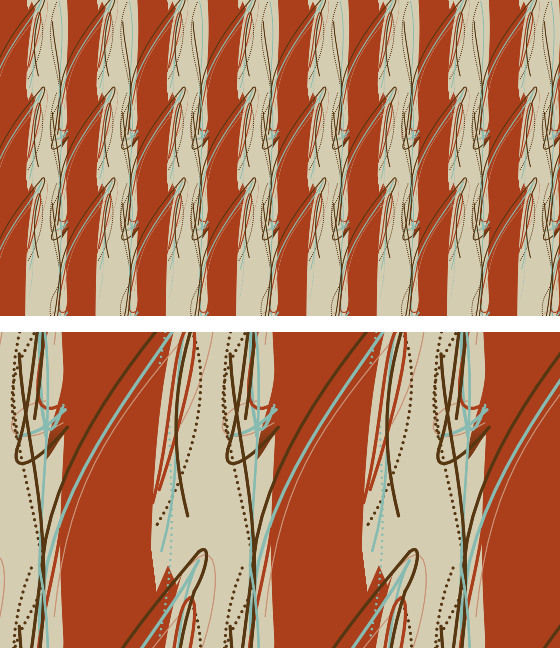
Top, the full canvas; bottom, a detail of the centre.
Reproduce this pattern procedurally as a WebGL 2 fragment shader.

```glsl
#version 300 es
precision highp float;
// Rust stripes with spiked tops and hooked ends on cream, under loose ribbons of thread.
// One long motif is stepped across in columns and down in three overlapping rows;
// each thread is a cubic curve, stroked solid or as evenly spaced dots.
uniform vec2 u_resolution;
out vec4 outColor;

const float CANVAS_WIDTH = 768.0;         // design units across the canvas
const vec2  STEP = vec2(96.4, 124.5);     // column and row spacing
const int   ROWS = 3;
const float MOTIF_LEFT = 60.0;
const float MOTIF_RIGHT = 172.0;
const float MOTIF_TOP = -14.0;
const float MOTIF_BOTTOM = 212.0;
const int   SEGMENTS = 14;
const float THREAD = 0.75;                // stroke radii
const float HAIRLINE = 0.28;
const float DOT = 0.72;
const float DOT_SPACING = 2.9;

const vec3 CREAM = vec3(0.835, 0.805, 0.695);
const vec3 RUST  = vec3(0.670, 0.245, 0.105);
const vec3 UMBER = vec3(0.340, 0.215, 0.070);
const vec3 TEAL  = vec3(0.530, 0.735, 0.695);
const vec3 BLUSH = vec3(0.790, 0.570, 0.460);

float pixelSize;
vec3 color = CREAM;

float coverage(float d) {
    return 1.0 - smoothstep(-0.5 * pixelSize, 0.5 * pixelSize, d);
}

// Signed distance, roughly, to one stripe; y runs downwards.
float stripeDistance(vec2 p) {
    float left = 92.0 + 1.3 * sin(p.y * 0.04) - 9.0 * smoothstep(160.0, 202.0, p.y);
    float right = 130.5 + 18.0 * exp(-max(p.y, -12.0) / 50.0);
    float firstSpike = 2.0 + 2.3 * abs(p.x - 140.0);
    float secondSpike = 3.0 + 2.0 * abs(p.x - 148.0);
    float shoulder = 8.0 * (p.x - 133.0);
    float top = max(min(shoulder, min(firstSpike, secondSpike)), -12.0);
    float bottom = mix(204.0, 190.0, smoothstep(82.0, 95.0, p.x));
    return max(max(left - p.x, p.x - right), max((top - p.y) * 0.42, (p.y - bottom) * 0.7));
}

vec2 bezier(vec2 a, vec2 b, vec2 c, vec2 d, float t) {
    float s = 1.0 - t;
    return s * s * s * a + 3.0 * s * s * t * b + 3.0 * s * t * t * c + t * t * t * d;
}

// Strokes a cubic curve; a spacing above zero breaks it into round dots.
void thread(vec2 p, vec2 a, vec2 b, vec2 c, vec2 d, vec3 ink, float radius, float spacing) {
    vec2 low = min(min(a, b), min(c, d)) - 3.0;
    vec2 high = max(max(a, b), max(c, d)) + 3.0;
    if (any(lessThan(p, low)) || any(greaterThan(p, high))) return;
    float nearest = 1e5, along = 0.0, travelled = 0.0;
    vec2 from = a;
    for (int i = 1; i <= SEGMENTS; i++) {
        vec2 to = bezier(a, b, c, d, float(i) / float(SEGMENTS));
        vec2 edge = to - from;
        float h = clamp(dot(p - from, edge) / dot(edge, edge), 0.0, 1.0);
        float dist = length(p - from - h * edge);
        float len = length(edge);
        if (dist < nearest) {
            nearest = dist;
            along = travelled + h * len;
        }
        travelled += len;
        from = to;
    }
    if (spacing > 0.0) nearest = length(vec2(nearest, mod(along, spacing) - 0.5 * spacing));
    color = mix(color, ink, coverage(nearest - radius));
}

void drawThreads(vec2 p) {
    // Faint hairlines around the tip and the hook
    thread(p, vec2(150, 2), vec2(168, -18), vec2(164, 30), vec2(146, 62), BLUSH, HAIRLINE, 0.0);
    thread(p, vec2(84, 176), vec2(62, 178), vec2(62, 204), vec2(92, 186), BLUSH, HAIRLINE, 0.0);
    thread(p, vec2(146, 24), vec2(112, 65), vec2(94, 90), vec2(88, 150), BLUSH, HAIRLINE, 0.0);
    // Dotted waves
    thread(p, vec2(150, 18), vec2(160, 36), vec2(155, 76), vec2(135, 108), UMBER, DOT, DOT_SPACING);
    thread(p, vec2(78, 2), vec2(58, 50), vec2(78, 85), vec2(83, 130), UMBER, DOT, DOT_SPACING);
    thread(p, vec2(83, 130), vec2(82, 152), vec2(62, 155), vec2(71, 194), UMBER, DOT, DOT_SPACING);
    thread(p, vec2(147, 25), vec2(132, 60), vec2(150, 95), vec2(136, 160), TEAL, 0.55, DOT_SPACING);
    // Teal ribbons
    thread(p, vec2(81, 2), vec2(93, 60), vec2(74, 110), vec2(84, 192), TEAL, 0.6, 0.0);
    thread(p, vec2(152, 4), vec2(138, 40), vec2(150, 75), vec2(137, 120), TEAL, 0.6, 0.0);
    thread(p, vec2(154, 0), vec2(140, 28), vec2(98, 72), vec2(85, 125), TEAL, THREAD, 0.0);
    thread(p, vec2(85, 125), vec2(78, 160), vec2(82, 212), vec2(92, 178), TEAL, THREAD, 0.0);
    thread(p, vec2(72, 192), vec2(84, 190), vec2(88, 184), vec2(93, 180), TEAL, THREAD, 0.0);
    // Rust loops
    thread(p, vec2(133, 98), vec2(142, 65), vec2(142, 20), vec2(150, 17), RUST, THREAD, 0.0);
    thread(p, vec2(150, 17), vec2(157, 18), vec2(146, 62), vec2(136, 92), RUST, THREAD, 0.0);
    thread(p, vec2(91, 110), vec2(86, 145), vec2(70, 188), vec2(91, 178), RUST, THREAD, 0.0);
    // Umber loop, from the right limb over the tip and down to the hook
    thread(p, vec2(152, 14), vec2(142, 45), vec2(141, 72), vec2(149, 104), UMBER, THREAD, 0.0);
    thread(p, vec2(154, -4), vec2(160, -9), vec2(158, 4), vec2(152, 14), UMBER, THREAD, 0.0);
    thread(p, vec2(154, -4), vec2(136, 18), vec2(94, 64), vec2(84, 115), UMBER, THREAD, 0.0);
    thread(p, vec2(84, 115), vec2(79, 150), vec2(77, 180), vec2(71, 198), UMBER, THREAD, 0.0);
    thread(p, vec2(71, 198), vec2(68, 210), vec2(80, 205), vec2(94, 188), UMBER, THREAD, 0.0);
    thread(p, vec2(72, 30), vec2(74, 72), vec2(91, 110), vec2(79, 184), UMBER, THREAD, 0.0);
}

void main() {
    pixelSize = CANVAS_WIDTH / u_resolution.x;
    vec2 canvas = vec2(gl_FragCoord.x, u_resolution.y - gl_FragCoord.y) * pixelSize;
    float x = MOTIF_LEFT + mod(canvas.x - MOTIF_LEFT, STEP.x);
    // Stripes, shaded towards the hooked end
    for (int row = 0; row < ROWS; row++) {
        vec2 p = vec2(x, canvas.y - float(row) * STEP.y);
        vec3 fill = mix(RUST, UMBER, 0.6 * smoothstep(183.0, 200.0, p.y));
        color = mix(color, fill, coverage(stripeDistance(p)));
    }
    // Threads, including those reaching over from the column to the left
    for (int row = 0; row < ROWS; row++) {
        for (int column = 0; column < 2; column++) {
            vec2 p = vec2(x + float(column) * STEP.x, canvas.y - float(row) * STEP.y);
            if (p.x < MOTIF_RIGHT && p.y > MOTIF_TOP && p.y < MOTIF_BOTTOM) drawThreads(p);
        }
    }
    outColor = vec4(color, 1.0);
}
```
